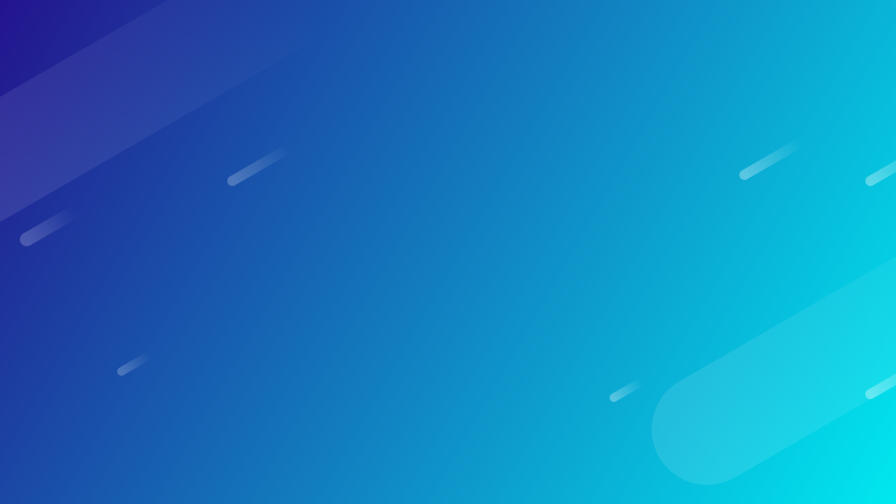
This background is drawn by a Shadertoy shader. Its source:

```glsl
// Diagonal gradient from indigo to cyan, crossed by two broad translucent
// bands and a few short streaks. Every streak is a capsule distance field
// on a shared slant, blended in white and fading out along its length.

#define INDIGO       vec3(0.138, 0.075, 0.553)
#define CYAN         vec3(0.000, 0.910, 0.940)
#define SLANT        vec2(0.8660, 0.5)   // direction of the streaks
#define BAND_OPACITY 0.105
#define DIM_OPACITY  0.19                // small streaks at the left edge
#define LIT_OPACITY  0.35                // small streaks at the right edge
#define BAND_RADIUS  0.05                // wider capsules count as bands
#define COUNT        9

// Each streak: start x, start y, radius, length, in canvas heights.
const vec4 STREAKS[COUNT] = vec4[COUNT](
    vec4(-0.093, 0.630, 0.1075, 0.810),
    vec4( 1.403, 0.148, 0.1100, 0.970),
    vec4( 0.053, 0.525, 0.0135, 0.110),
    vec4( 0.461, 0.641, 0.0100, 0.130),
    vec4( 0.241, 0.263, 0.0084, 0.064),
    vec4( 1.477, 0.653, 0.0100, 0.130),
    vec4( 1.727, 0.641, 0.0100, 0.130),
    vec4( 1.218, 0.211, 0.0084, 0.064),
    vec4( 1.727, 0.218, 0.0100, 0.130));

// Linear blend from the upper left corner to the lower right one.
vec3 background(vec2 p, float aspect) {
    vec2 down = vec2(SLANT.x, -SLANT.y);
    float span = dot(vec2(aspect, -1.0), down);
    return mix(INDIGO, CYAN, dot(p - vec2(0.0, 1.0), down) / span);
}

// Coverage of one capsule, solid at its start and clear at its end.
float streak(vec2 p, vec4 s, float pixel) {
    vec2 rel = p - s.xy;
    float along = dot(rel, SLANT);
    float across = dot(rel, vec2(-SLANT.y, SLANT.x));
    float body = clamp(along, 0.0, s.w);
    float dist = length(vec2(along - body, across)) - s.z;
    return (1.0 - smoothstep(-0.75, 0.75, dist / pixel)) * (1.0 - body / s.w);
}

void mainImage(out vec4 fragColor, in vec2 fragCoord) {
    float pixel = 1.0 / iResolution.y;
    float aspect = iResolution.x * pixel;
    vec2 p = fragCoord * pixel;

    vec3 color = background(p, aspect);
    for (int i = 0; i < COUNT; i++) {
        vec4 s = STREAKS[i];
        float opacity = s.z > BAND_RADIUS
            ? BAND_OPACITY
            : mix(DIM_OPACITY, LIT_OPACITY, s.x / aspect);
        color = mix(color, vec3(1.0), opacity * streak(p, s, pixel));
    }
    fragColor = vec4(color, 1.0);
}
```
